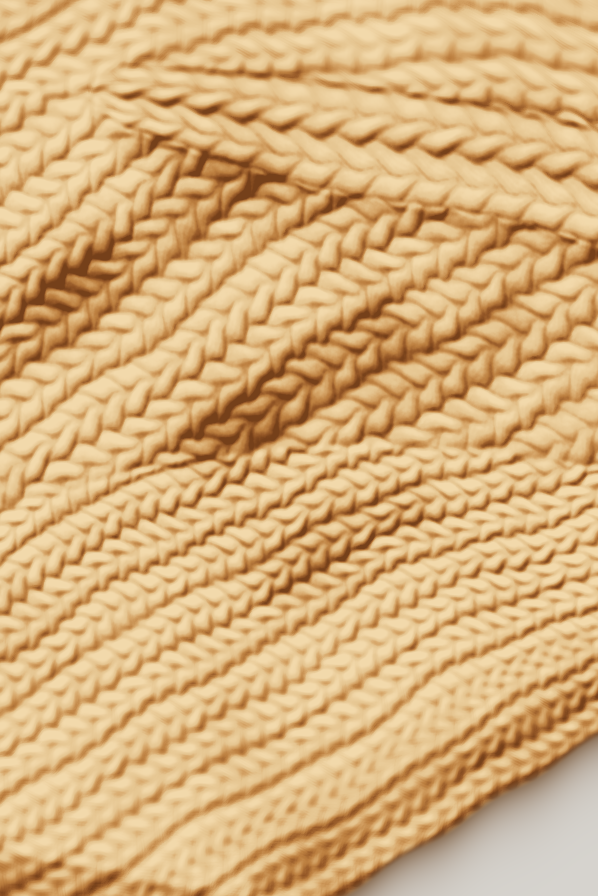
Give the GLSL for this texture, as a Shadertoy shader.

```glsl
// Chunky honey-coloured rib knit in soft folds, with a rolled hem and a pale tabletop corner.

const float TAU = 6.2831853;
const float SLANT = 1.5;             // lean of the strands inside a column
const float PANEL_PITCH = 0.08;      // rib spacing, in canvas widths
const float PANEL_STITCH = 0.038;    // stitch length, in canvas widths
const float FOLD_PITCH = 0.105;
const float FOLD_STITCH = 0.05;
const float BACK_PITCH = 0.08;
const float HEM_PITCH = 0.068;
const float BAND_ROWS = 2.0;
const float BAND_STITCH = 0.065;
const float RELIEF = 0.72;           // strength of the directional light
const float SHARP_RADIUS = 0.003;    // blur disc in focus and far out of it
const float SOFT_RADIUS = 0.0095;
const int LENS_SAMPLES = 10;
const vec2 TO_LIGHT = vec2(-0.004, 0.009);

const vec3 DEEP = vec3(0.46, 0.25, 0.10);
const vec3 BROWN = vec3(0.58, 0.34, 0.15);
const vec3 AMBER = vec3(0.74, 0.50, 0.25);
const vec3 HONEY = vec3(0.84, 0.65, 0.41);
const vec3 CREAM = vec3(0.90, 0.775, 0.57);
const vec3 GLOW = vec3(0.95, 0.85, 0.67);
const vec3 TABLE = vec3(0.84, 0.83, 0.81);
const vec3 TABLE_SHADE = vec3(0.51, 0.39, 0.28);

// Outlines of the cloth layers as heights over x
float tableEdge(float x) { return 0.62 * (x - 0.566); }
float foldEdge(float x) { return 0.65 + 0.34 * x - 0.275 * x * x; }
float bandTop(float x) { return 1.395 - 0.11 * x * x; }
float bandBottom(float x) { return 1.325 - 0.24 * x + 0.012 * sin(9.0 * x); }
float flapEdge(float x) { return 0.078 - 0.2 * x; }

float layeredSines(vec2 p) {
    float sum = 0.0, amp = 0.5;
    for (int i = 0; i < 4; i++) {
        sum += amp * sin(p.x + 1.7 * sin(p.y)) * cos(p.y - 1.3 * sin(p.x));
        p = mat2(1.3, 1.1, -1.1, 1.3) * p + 2.1;
        amp *= 0.6;
    }
    return sum;
}

float hash(vec2 c) { return fract(sin(dot(c, vec2(12.7, 78.2))) * 437.5); }

// Relief of V-shaped stitches; q.x counts stitches, q.y counts ribs
float knit(vec2 q) {
    q.y += 0.05 * sin(TAU * q.x);
    float across = fract(q.y) - 0.5;
    float along = q.x + SLANT * abs(across) + 0.3 * sin(4.0 * floor(q.y));
    vec2 cell = vec2(fract(along), 2.0 * abs(across)) - 0.5;
    float strand = max(0.0, 1.0 - 2.8 * cell.x * cell.x - 2.8 * cell.y * cell.y);
    strand *= 0.82 + 0.36 * hash(vec2(floor(along), floor(2.0 * q.y)));
    float plies = 0.035 * sin(TAU * (4.0 * along + 1.5 * cell.y));
    return 0.64 * (strand + plies) + 0.36 * (0.5 + 0.5 * cos(TAU * across));
}

// Signed distance into the rolled band, with a rounded left end
float bandDepth(vec2 p) {
    float mid = 0.5 * (bandTop(p.x) + bandBottom(p.x));
    float halfWidth = 0.5 * (bandTop(p.x) - bandBottom(p.x));
    float end = sqrt(clamp((p.x - 0.15) / 0.06, 0.0, 1.0));
    return halfWidth * end - abs(p.y - mid) - 0.02 * step(p.x, 0.15);
}

// Height of the whole cloth, layers stacked from back to front
float surface(vec2 p) {
    vec2 w = p + 0.009 * vec2(sin(11.0 * p.y + 3.0 * p.x), sin(12.0 * p.x + 5.0 * p.y));
    w += 0.004 * vec2(sin(37.0 * p.y + 9.0 * p.x), sin(41.0 * p.x - 17.0 * p.y));
    float run = dot(w, vec2(0.82, 0.57));

    float back = knit(vec2(run / 0.045, (w.y - 0.55 * w.x + 0.38 * w.x * w.x) / BACK_PITCH));
    float foldRib = w.y - 0.86 * w.x + 0.22 * w.x * w.x;
    float h = knit(vec2(run / FOLD_STITCH, foldRib / FOLD_PITCH));
    h = mix(h, back, smoothstep(-0.01, 0.01, p.y - bandTop(p.x) + 0.05));

    float row = (p.y - bandBottom(p.x)) / (bandTop(p.x) - bandBottom(p.x)) * BAND_ROWS;
    h = mix(h, knit(vec2(w.x / BAND_STITCH, row)), smoothstep(-0.006, 0.006, bandDepth(p)));

    float bend = 0.14 * smoothstep(0.35, 0.8, w.y);
    float panelRib = (w.y - 0.6 * w.x + bend * w.x * w.x) / PANEL_PITCH;
    float panel = knit(vec2(run / PANEL_STITCH, panelRib));
    float hemDist = w.y - tableEdge(w.x);
    float hem = knit(vec2(run / 0.036, hemDist / HEM_PITCH));
    panel = mix(hem, panel, smoothstep(0.17, 0.21, hemDist));
    return mix(panel, h, smoothstep(-0.008, 0.008, p.y - foldEdge(p.x)));
}

// Soft dark crease along a segment
float crease(vec2 p, vec2 a, vec2 b, float width) {
    vec2 d = b - a;
    float t = clamp(dot(p - a, d) / dot(d, d), 0.0, 1.0);
    float ratio = length(p - a - d * t) / width;
    return exp(-ratio * ratio);
}

// Shadow cast between layers and inside folds
float shadowAt(vec2 p) {
    float aboveFold = p.y - foldEdge(p.x);
    float belowBand = bandBottom(p.x) - p.y;
    float bandMid = 0.5 * (bandTop(p.x) + bandBottom(p.x));
    float inBand = smoothstep(0.15, 0.25, p.x);
    float s = 0.2 * exp(-max(aboveFold, 0.0) / 0.05) * smoothstep(-0.01, 0.01, aboveFold);
    s += inBand * 0.58 * exp(-max(belowBand, 0.0) / 0.035) * smoothstep(-0.008, 0.008, belowBand);
    s += inBand * 0.22 * exp(-abs(p.y - bandTop(p.x)) / 0.014);
    s += inBand * 0.22 * exp(-abs(p.y - bandMid) / 0.014);
    s += 0.5 * crease(p, vec2(0.36, 0.76), vec2(0.63, 0.95), 0.06);
    s += 0.32 * crease(p, vec2(0.0, 0.92), vec2(0.16, 1.05), 0.065);
    s += 0.3 * crease(p, vec2(0.1, 1.01), vec2(0.42, 1.2), 0.06);
    s += 0.28 * crease(p, vec2(0.64, 0.84), vec2(0.85, 0.96), 0.06);
    s += 0.28 * crease(p, vec2(0.48, 0.53), vec2(0.68, 0.65), 0.06);
    s += 0.32 * crease(p, vec2(0.44, 0.03), vec2(1.0, 0.36), 0.03);
    s += 0.35 * smoothstep(0.012, -0.012, p.y - flapEdge(p.x));
    return s + 0.42 * exp(-max(p.y - tableEdge(p.x), 0.0) / 0.045);
}

vec3 woolColor(float tone) {
    vec3 c = mix(DEEP, BROWN, smoothstep(0.0, 0.2, tone));
    c = mix(c, AMBER, smoothstep(0.15, 0.4, tone));
    c = mix(c, HONEY, smoothstep(0.35, 0.62, tone));
    c = mix(c, CREAM, smoothstep(0.55, 0.8, tone));
    return mix(c, GLOW, smoothstep(0.75, 1.15, tone));
}

void mainImage(out vec4 fragColor, in vec2 fragCoord) {
    vec2 p = fragCoord / iResolution.x;
    float focus = smoothstep(0.0, 0.65, p.y) * (1.0 - smoothstep(1.2, 1.5, p.y));
    float radius = mix(SOFT_RADIUS, SHARP_RADIUS, focus);

    // Average the lit relief over a spiral lens disc
    float tone = 0.0;
    for (int i = 0; i < LENS_SAMPLES; i++) {
        float k = float(i) + 0.5, turn = 2.39996 * k;
        vec2 s = p + radius * sqrt(k / float(LENS_SAMPLES)) * vec2(cos(turn), sin(turn));
        float h = surface(s);
        tone += 0.45 * h + RELIEF * (h - surface(s + TO_LIGHT));
    }
    tone = 0.56 + tone / float(LENS_SAMPLES) - shadowAt(p);

    // Uneven light and fuzz
    tone += 0.13 * layeredSines(p * 6.0) + 0.07 * focus * layeredSines(p * 130.0);
    vec3 color = woolColor(tone);

    // Tabletop with the contact shadow of the hem
    float offCloth = tableEdge(p.x) - p.y + 0.004 * sin(40.0 * p.x);
    vec3 table = mix(TABLE, TABLE_SHADE, exp(-max(offCloth, 0.0) / 0.04));
    color = mix(color, table, smoothstep(-0.01, 0.01, offCloth));
    fragColor = vec4(color, 1.0);
}
```
